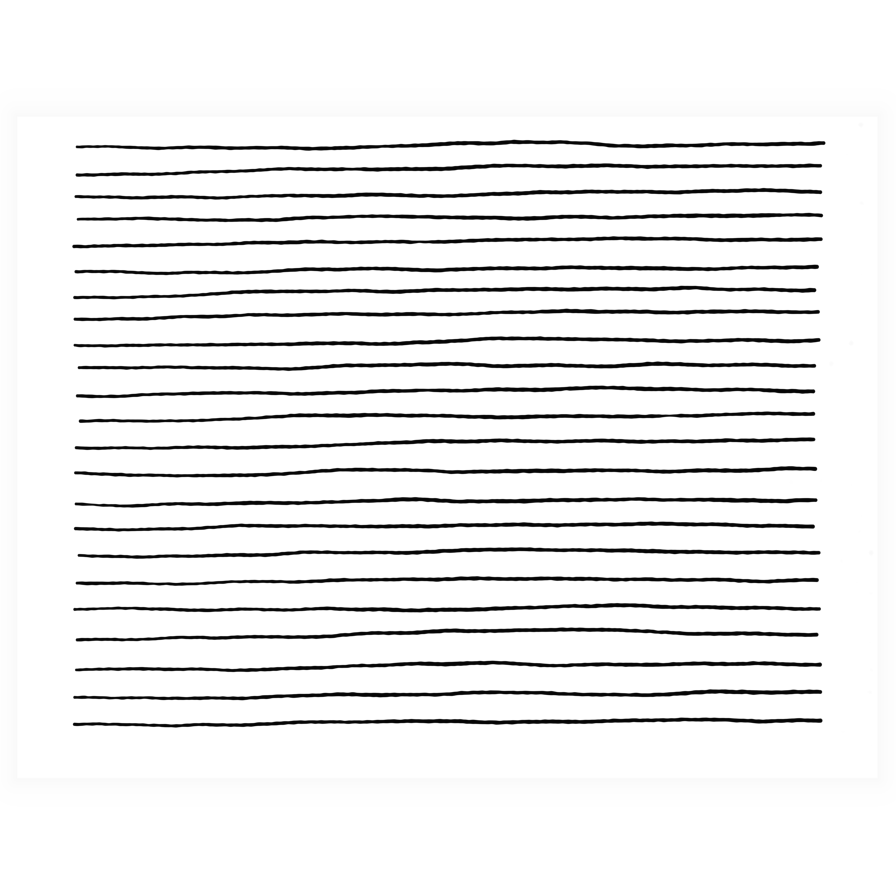
A Shadertoy shader for this pattern:

```glsl
const float PI = 3.14159265;
const int LINE_COUNT = 23;

vec2 hash2(vec2 p) {
    vec3 q = fract(p.xyx * vec3(0.1031, 0.1030, 0.0973));
    q += dot(q, q.yzx + 33.33);
    return fract((q.xx + q.yz) * q.zy);
}

float gradientDot(vec2 cell, vec2 offset) {
    float angle = 2.0 * PI * hash2(cell).x;
    return dot(vec2(cos(angle), sin(angle)), offset);
}

float gradientNoise(vec2 p) {
    vec2 i = floor(p), f = fract(p);
    vec2 u = f * f * f * (f * (f * 6.0 - 15.0) + 10.0);
    vec2 e = vec2(0.0, 1.0);
    return mix(mix(gradientDot(i, f), gradientDot(i + e.yx, f - e.yx), u.x),
               mix(gradientDot(i + e, f - e), gradientDot(i + 1.0, f - 1.0), u.x), u.y);
}

float boxDistance(vec2 p, vec2 halfSize) {
    vec2 q = abs(p) - halfSize;
    return length(max(q, 0.0)) + min(max(q.x, q.y), 0.0);
}

// Height of a hand-drawn line: uneven spacing, a gentle rise and a wavering hand
float strokeHeight(float x, float row, float t, vec2 jitter) {
    float base = mix(0.8333, 0.1914, t) + 0.0165 * sin(PI * t);
    float rise = mix(0.003, 0.0095, jitter.x) * smoothstep(0.08, 0.65, x);
    float seed = row * 7.37 + 0.5;
    float sway = 0.0050 * gradientNoise(vec2(x * 5.0, seed));
    float waver = 0.0022 * gradientNoise(vec2(x * 17.0, seed + 200.0));
    float tremor = 0.0006 * gradientNoise(vec2(x * 110.0, seed + 400.0));
    return base + rise + sway + waver + tremor + 0.005 * (jitter.y - 0.5);
}

// Half the pen width, with pressure changes and occasional dry spots
float strokeRadius(float x, float row) {
    float seed = row * 5.71 + 700.5;
    float pressure = mix(0.00165, 0.00205, smoothstep(0.08, 0.5, x));
    pressure += 0.0005 * gradientNoise(vec2(x * 9.0, seed));
    pressure += 0.0005 * gradientNoise(vec2(x * 160.0, seed + 100.0));
    float dry = smoothstep(0.42, 0.6, gradientNoise(vec2(x * 14.0, seed + 200.0)));
    return pressure * (1.0 - 0.5 * dry);
}

float strokeDistance(vec2 p, float row) {
    float t = row / float(LINE_COUNT - 1);
    float bow = sin(PI * t);
    vec2 jitter = hash2(vec2(row, 3.0));
    vec2 ends = vec2(0.083 + 0.005 * bow, 0.919 - 0.010 * bow);
    ends += 0.008 * (hash2(vec2(row, 9.0)) - 0.5);
    float x = clamp(p.x, ends.x, ends.y);
    vec2 nearest = vec2(x, strokeHeight(x, row, t, jitter));
    return length(p - nearest) - strokeRadius(x, row);
}

// White sheet with a faint shadow around it and barely visible tooth
vec3 paperColor(vec2 p, float pixel) {
    float d = boxDistance(p - vec2(0.4993, 0.5007), vec2(0.480, 0.369));
    float outside = smoothstep(-pixel, pixel, d);
    float shadow = 0.025 * outside * exp(-80.0 * max(d, 0.0));
    float tooth = smoothstep(0.45, 0.7, gradientNoise(p * 90.0));
    float grain = 0.025 * tooth * (1.0 - outside) * smoothstep(0.85, 0.97, p.x);
    return vec3(1.0 - shadow - grain);
}

void mainImage(out vec4 fragColor, in vec2 fragCoord) {
    float pixel = 1.0 / iResolution.y;
    vec2 p = (fragCoord - 0.5 * iResolution.xy) * pixel + 0.5;

    float d = 1.0;
    for (int i = 0; i < LINE_COUNT; i++) {
        d = min(d, strokeDistance(p, float(i)));
    }

    vec3 inkColor = vec3(0.02);
    float ink = 1.0 - smoothstep(-0.8 * pixel, 0.8 * pixel, d);
    fragColor = vec4(mix(paperColor(p, pixel), inkColor, ink), 1.0);
}
```
